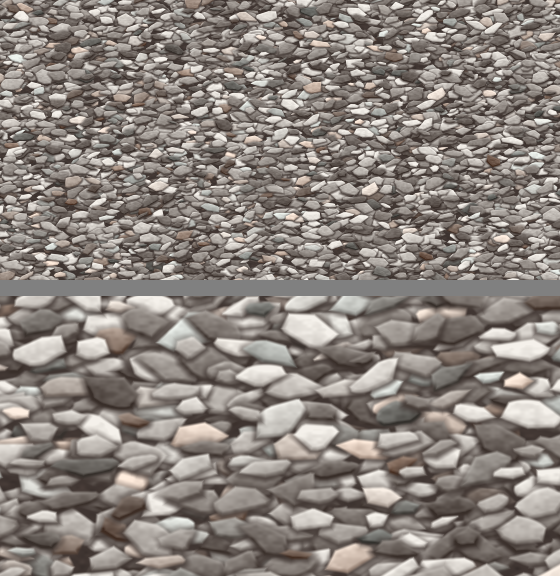
Top: the whole. Bottom: its middle third, enlarged.
Write a WebGL 2 fragment shader that draws this texture.

```glsl
#version 300 es
precision highp float;
// A dense bed of small flat stone chips, lying mostly level and overlapping.
// Layers of jittered cells are painted back to front; each cell holds one
// chip, an ellipse trimmed by random straight cuts, with a shadow below it.

uniform vec2 u_resolution;
out vec4 fragColor;

const int   LAYERS       = 6;
const int   CUTS         = 5;
const vec2  CELL         = vec2(0.060, 0.034);  // in canvas heights
const vec2  HALF_LENGTH  = vec2(0.017, 0.043);  // smallest, largest
const vec2  FLATNESS     = vec2(0.30, 0.62);    // height over length
const float MAX_TILT     = 0.55;
const float CHIP_SHARE   = 0.86;                // cells that hold a chip
const float EDGE         = 0.0022;              // edge softness
const float SHADOW_REACH = 0.0085;
const float SHADOW_DEPTH = 0.72;
const vec2  TONE_RANGE   = vec2(0.19, 0.99);
const vec3  DARK_STONE   = vec3(0.22, 0.18, 0.16);
const vec3  PALE_STONE   = vec3(0.96, 0.945, 0.92);
const vec3  GAP          = vec3(0.25, 0.21, 0.195);
const vec3  RUST_TINT    = vec3(0.05, -0.01, -0.045);
const vec3  COOL_TINT    = vec3(-0.025, 0.01, 0.015);

float hash(vec2 p) {
    return fract(sin(dot(p, vec2(127.1, 311.7))) * 43758.5453);
}

float noise(vec2 p) {
    vec2 i = floor(p), f = fract(p);
    f = f * f * (3.0 - 2.0 * f);
    return mix(mix(hash(i), hash(i + vec2(1, 0)), f.x),
               mix(hash(i + vec2(0, 1)), hash(i + vec2(1, 1)), f.x), f.y);
}

// Distance to a chip outline; q is the position scaled by the half size.
float chipDistance(vec2 q, vec2 halfSize, vec2 seed) {
    float r = length(q);
    float d = (r - 1.0) * r / max(length(q / halfSize), 1e-4);
    float turn = 6.2832 * hash(seed + 5.3);
    for (int k = 0; k < CUTS; k++) {
        float h = hash(seed + 7.1 * float(k + 1));
        float a = turn + 6.2832 * (float(k) + 0.7 * h) / float(CUTS);
        vec2 n = vec2(cos(a), sin(a));
        float reach = mix(0.58, 1.0, fract(h * 17.0));
        d = max(d, (dot(q, n) - reach) / length(n / halfSize));
    }
    return d;
}

vec3 chipColour(vec2 p, vec2 q, float d, vec2 seed, float grain) {
    float tone = mix(TONE_RANGE.x, TONE_RANGE.y, hash(seed + 11.9));
    // Sloping face, lit upper rim, dark lower side, mottled surface
    float rim = smoothstep(-0.006, -0.001, d);
    tone += 0.10 * q.y + 0.07 * q.x * (hash(seed + 13.7) - 0.5);
    tone += rim * mix(-0.24, 0.07, smoothstep(-0.5, 0.4, q.y));
    tone += 0.20 * (grain - 0.5);
    vec3 colour = mix(DARK_STONE, PALE_STONE, clamp(tone, 0.0, 1.0));
    // A few chips are rusty or cool
    float kind = hash(seed + 17.3);
    colour += RUST_TINT * smoothstep(0.84, 0.99, kind);
    colour += COOL_TINT * smoothstep(0.16, 0.02, kind);
    return colour;
}

void main() {
    vec2 p = gl_FragCoord.xy / u_resolution.y;
    float edge = max(EDGE, 0.6 / u_resolution.y);
    float grain = 0.6 * noise(p * vec2(85.0, 140.0))
                + 0.4 * noise(p * vec2(170.0, 260.0) + 31.0);
    vec3 colour = GAP * (0.8 + 0.4 * grain);

    for (int layer = 0; layer < LAYERS; layer++) {
        float level = float(layer);
        vec2 shift = vec2(0.37, 0.61) * level;
        vec2 home = floor(p / CELL + shift);
        // Upper rows first, so lower chips rest on them
        for (int y = 2; y >= -2; y--)
        for (int x = -1; x <= 1; x++) {
            vec2 cell = home + vec2(x, y);
            vec2 seed = cell + 41.3 * level;
            if (hash(seed + 1.7) > CHIP_SHARE) continue;

            vec2 jitter = vec2(hash(seed + 2.3), hash(seed + 3.1)) - 0.5;
            vec2 centre = (cell + 0.5 + 0.85 * jitter - shift) * CELL;
            float tilt = MAX_TILT * (hash(seed + 4.7) + hash(seed + 6.1) - 0.9);
            float c = cos(tilt), s = sin(tilt);
            vec2 local = mat2(c, -s, s, c) * (p - centre);

            float halfLength = mix(HALF_LENGTH.x, HALF_LENGTH.y, hash(seed + 8.9));
            float flatness = mix(FLATNESS.x, FLATNESS.y, hash(seed + 9.7));
            vec2 halfSize = halfLength * vec2(1.0, flatness);
            vec2 q = local / halfSize;
            float d = chipDistance(q, halfSize, seed);
            if (d > SHADOW_REACH) continue;

            // Shadow, strongest below the chip, then the chip itself
            float shadow = 1.0 - smoothstep(0.0, SHADOW_REACH, d);
            shadow *= mix(0.45, 1.0, smoothstep(0.5, -0.6, q.y));
            colour = mix(colour, GAP, SHADOW_DEPTH * shadow);
            float cover = 1.0 - smoothstep(-edge, edge, d);
            colour = mix(colour, chipColour(p, q, d, seed, grain), cover);
        }
    }
    fragColor = vec4(clamp(colour, 0.0, 1.0), 1.0);
}
```
